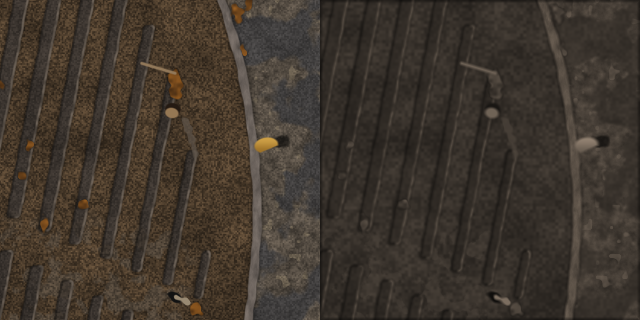
A Shadertoy shader for this texture:

```glsl
// A weathered iron grate with slanted slots, a curved rim, concrete and leaves.
// Left half: full colour. Right half: the same surface, softened and muted.
// Slots come from one repeated slanted box; wear and grit come from value noise.

float hash(vec2 p) {
    vec3 h = fract(vec3(p.xyx) * 0.1031);
    h += dot(h, h.yzx + 33.33);
    return fract((h.x + h.y) * h.z);
}

float noise(vec2 p) {
    vec2 i = floor(p), f = fract(p);
    f = f * f * (3.0 - 2.0 * f);
    return mix(mix(hash(i), hash(i + vec2(1, 0)), f.x),
               mix(hash(i + vec2(0, 1)), hash(i + vec2(1, 1)), f.x), f.y);
}

float fbm(vec2 p) {
    float sum = 0.0, amp = 0.5;
    for (int i = 0; i < 4; i++) {
        sum += amp * noise(p);
        p = mat2(1.6, 1.2, -1.2, 1.6) * p + 7.3;
        amp *= 0.5;
    }
    return sum;
}

float inside(float d, float soft) { return 1.0 - smoothstep(-soft, soft, d); }

float ellipse(vec2 p, vec2 r, float angle) {
    float c = cos(angle), s = sin(angle);
    p = mat2(c, -s, s, c) * p;
    return (length(p / r) - 1.0) * min(r.x, r.y);
}

float segment(vec2 p, vec2 a, vec2 b) {
    vec2 ab = b - a;
    return length(p - a - ab * clamp(dot(p - a, ab) / dot(ab, ab), 0.0, 1.0));
}

// x: signed distance to the nearest slot, y: offset from its right edge, z: width
vec3 slot(vec2 q) {
    float pitch = 0.1029;
    float s = (q.x + 0.0104 + 0.19 * (q.y - 0.521)) / pitch;
    float id = ceil(s - 0.15), k = max(id - 3.0, 0.0);
    float dx = (s - id) * pitch, width = 0.046 - 0.0025 * id;
    float top = k > 0.0 ? 0.04 * k + 0.039 * k * k : -1.0;
    float bottom = 0.638 + 0.042 * id, nextTop = 0.735 + 0.047 * id;
    if (q.y > 0.5 * (bottom + nextTop)) { top = nextTop; bottom = 2.0; }
    vec2 e = vec2(abs(dx + 0.5 * width) - 0.5 * width, max(top - q.y, q.y - bottom));
    float r = 0.012;
    float d = length(max(e + r, 0.0)) + min(max(e.x, e.y) + r, 0.0) - r;
    return vec3(d, dx, width);
}

vec3 grate(vec2 q, float soft, float grit) {
    float wear = fbm(q * 11.0);
    vec3 col = vec3(0.28, 0.222, 0.16) * (0.72 + 0.6 * wear);
    col *= 1.0 + 0.75 * grit;
    // Grey dirt gathered around the lower slot ends
    float zone = smoothstep(0.62, 0.78, q.y) * smoothstep(0.68, 0.5, q.x);
    float dirt = zone * smoothstep(0.5, 0.62, fbm(q * 23.0 + 4.0));
    col = mix(col, vec3(0.33, 0.29, 0.245) * (1.0 + 0.5 * grit), 0.7 * dirt);
    vec3 s = slot(q + 0.003 * (noise(q * 32.0) - 0.5));
    col *= 1.0 - 0.3 * inside(s.x - 0.004, 0.008);
    vec3 floorCol = vec3(0.225, 0.2, 0.18) * (0.78 + 0.45 * wear + 0.4 * grit);
    col = mix(col, floorCol, inside(s.x, soft) * (1.0 - 0.5 * dirt));
    // Worn highlight on the right edge, faint shade on the left
    float edge = inside(abs(s.x + 0.002) - 0.0035, soft);
    float right = smoothstep(-0.6, -0.2, s.y / s.z);
    col = mix(col, vec3(0.4, 0.36, 0.32) * (0.7 + 0.55 * noise(q * 70.0)), 0.8 * edge * right);
    return col * (1.0 - 0.28 * edge * (1.0 - right));
}

vec3 concrete(vec2 q, float grit) {
    float bias = mix(-0.04, 0.06, smoothstep(0.15, 0.3, q.y));
    bias -= 0.16 * inside(ellipse(q - vec2(0.97, 0.55), vec2(0.07, 0.11), 0.2), 0.04);
    float rough = smoothstep(0.45, 0.55, fbm(q * 9.0 + 2.0) + bias);
    vec3 smoothCol = vec3(0.25, 0.242, 0.24) * (0.8 + 0.4 * fbm(q * 20.0));
    vec3 roughCol = vec3(0.35, 0.315, 0.275) * (0.6 + 0.75 * fbm(q * 42.0));
    vec3 col = mix(smoothCol, roughCol, rough);
    col = mix(col, vec3(0.49, 0.44, 0.36), 0.6 * rough * smoothstep(0.76, 0.88, noise(q * 45.0)));
    return col * (1.0 + 0.4 * grit);
}

vec3 litter(vec3 col, vec2 q, float soft) {
    // Small dry leaves: centre and radii
    vec4 leaves[10] = vec4[10](
        vec4(0.742, 0.044, 0.017, 0.026), vec4(0.760, 0.155, 0.009, 0.022),
        vec4(0.773, 0.010, 0.010, 0.014), vec4(0.092, 0.455, 0.011, 0.016),
        vec4(0.066, 0.552, 0.011, 0.011), vec4(0.262, 0.637, 0.014, 0.012),
        vec4(0.139, 0.697, 0.012, 0.024), vec4(0.550, 0.268, 0.020, 0.045),
        vec4(0.615, 0.965, 0.018, 0.020), vec4(0.003, 0.265, 0.008, 0.014));
    float ragged = 0.016 * (noise(q * 60.0) - 0.5);
    vec3 amber = mix(vec3(0.3, 0.18, 0.07), vec3(0.62, 0.38, 0.13), noise(q * 75.0 + 9.0));
    for (int i = 0; i < 10; i++) {
        float d = ellipse(q - leaves[i].xy, leaves[i].zw, -0.15) + ragged;
        col *= 1.0 - 0.3 * inside(d - 0.003, 0.006);
        col = mix(col, amber, 0.9 * inside(d, soft));
    }
    // Twigs, curled strip and debris
    col = mix(col, vec3(0.36, 0.32, 0.28), 0.75 * inside(segment(q, vec2(0.578, 0.38), vec2(0.612, 0.48)) - 0.01 + ragged, soft));
    col = mix(col, vec3(0.57, 0.47, 0.35), inside(segment(q, vec2(0.443, 0.198), vec2(0.547, 0.229)) - 0.0045, soft));
    col = mix(col, vec3(0.07), inside(ellipse(q - vec2(0.548, 0.93), vec2(0.02, 0.014), 0.4) + ragged, soft));
    col = mix(col, vec3(0.6, 0.54, 0.45), inside(segment(q, vec2(0.55, 0.928), vec2(0.59, 0.945)) - 0.004 + ragged, soft));
    // Acorn with a dark cap
    col = mix(col, vec3(0.14, 0.1, 0.07), inside(ellipse(q - vec2(0.54, 0.342), vec2(0.024, 0.02), 0.2), soft));
    col = mix(col, vec3(0.59, 0.47, 0.33), inside(ellipse(q - vec2(0.537, 0.353), vec2(0.021, 0.016), 0.2), soft));
    // Yellow leaf, cut along its lower right side, and its shadow
    vec2 p = q - vec2(0.832, 0.454);
    col *= 1.0 - 0.55 * inside(ellipse(p - vec2(0.044, -0.012), vec2(0.022, 0.018), 0.0) + ragged, 0.008);
    float leaf = max(ellipse(p, vec2(0.037, 0.024), -0.15), dot(p, vec2(0.38, 0.92)) - 0.014);
    vec3 gold = mix(vec3(0.62, 0.45, 0.16), vec3(0.8, 0.62, 0.27), smoothstep(0.02, -0.02, p.y));
    return mix(col, gold, inside(leaf, soft));
}

void mainImage(out vec4 fragColor, in vec2 fragCoord) {
    vec2 uv = fragCoord / iResolution.xy;
    bool muted = uv.x >= 0.5;
    vec2 q = vec2(fract(uv.x * 2.0), 1.0 - uv.y);
    float soft = muted ? 0.006 : 0.003;
    float grit = muted ? 0.45 * (noise(q * 100.0) - 0.5) : noise(q * 210.0) - 0.5;

    // Curved rim separates the grate from the concrete
    float rim = q.x - 0.803 + 0.248 * (q.y - 0.664) * (q.y - 0.664) + 0.006 * (noise(q * 28.0) - 0.5);
    vec3 col = mix(concrete(q, grit), grate(q, soft, grit), inside(rim, soft));
    col *= 1.0 - 0.45 * inside(abs(rim) - 0.016, 0.01);
    vec3 rimCol = vec3(0.44, 0.405, 0.38) * (0.7 + 0.55 * fbm(q * vec2(70.0, 35.0)));
    col = mix(col, rimCol, inside(abs(rim) - 0.0135, soft));
    col = litter(col, q, soft);

    if (muted) {
        float light = dot(col, vec3(0.3, 0.59, 0.11));
        col = vec3(0.89, 0.79, 0.69) * light;
        vec2 border = min(q, 1.0 - q);
        col *= mix(0.6, 1.0, smoothstep(0.0, 0.012, min(border.x, border.y)));
    }
    fragColor = vec4(col, 1.0);
}
```
